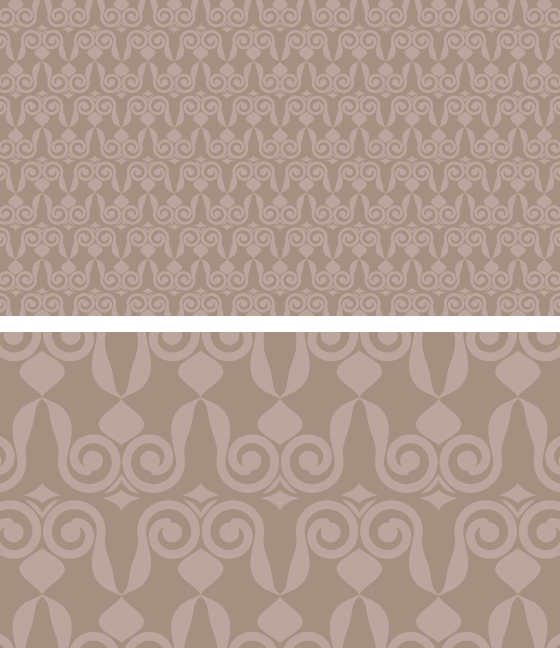
Top, the full canvas; bottom, a detail of the centre.
Write a Shadertoy shader that draws this pattern.

```glsl
// Two-tone damask of paired scrolls, leaves and drops in alternating mirrored rows
#define VIEW_HEIGHT 648.0   // design units over the canvas height
#define HALF_WIDTH 54.2     // half the horizontal repeat
#define ROW_HEIGHT 67.5     // half the vertical repeat
#define ROW_OFFSET -4.5
#define RING_CENTER vec2(22.0, 24.0)
#define RING_RADIUS 18.5
#define STROKE 3.0          // half width of the scroll line
#define DROP_TOP 35.0
#define DROP_WIDTH 15.5
#define GROUND vec3(0.645, 0.56, 0.505)
#define MOTIF vec3(0.73, 0.65, 0.62)

const float PI = 3.14159265;

// Distance to a segment whose half width runs from wa to wb
float taperedLine(vec2 p, vec2 a, vec2 b, float wa, float wb) {
    vec2 ab = b - a;
    float h = clamp(dot(p - a, ab) / dot(ab, ab), 0.0, 1.0);
    return length(p - a - ab * h) - mix(wa, wb, h);
}

// Ring that turns over the top and curls inward to its eye
vec2 scrollPoint(float t) {
    float angle = -2.45 * PI * t;
    float radius = mix(RING_RADIUS, 6.0, smoothstep(0.38, 1.08, t));
    return RING_CENTER + radius * vec2(cos(angle), sin(angle));
}

float scroll(vec2 p) {
    float d = length(p - RING_CENTER - vec2(-2.5, 0.5)) - 6.8;
    vec2 a = scrollPoint(0.0);
    for (int i = 1; i <= 40; i++) {
        vec2 b = scrollPoint(float(i) / 40.0);
        d = min(d, taperedLine(p, a, b, STROKE, STROKE));
        a = b;
    }
    return d;
}

// Curved leaf from the outside of the ring to the crossing
vec2 leafPoint(float t) {
    vec2 start = RING_CENTER + vec2(RING_RADIUS, 0.0);
    vec2 end = vec2(HALF_WIDTH, ROW_HEIGHT);
    vec2 bend = vec2(35.5, 56.0);
    return mix(mix(start, bend, t), mix(bend, end, t), t);
}

float leafWidth(float t) {
    float s = sin(PI * t);
    return mix(STROKE, 0.6, t) + 4.8 * s * s;
}

float leaf(vec2 p) {
    float d = 1e3;
    for (int i = 0; i < 16; i++) {
        float t = float(i) / 16.0, u = float(i + 1) / 16.0;
        d = min(d, taperedLine(p, leafPoint(t), leafPoint(u), leafWidth(t), leafWidth(u)));
    }
    return d;
}

// Pointed drop hanging between the two rings
float drop(vec2 p) {
    float s = clamp((p.y - DROP_TOP) / (ROW_HEIGHT - DROP_TOP), 0.0, 1.0);
    float w = DROP_WIDTH * pow(max(sin(PI * pow(s, 0.85)), 0.0), 1.5);
    return max(0.75 * (abs(p.x) - w), max(DROP_TOP - p.y, p.y - ROW_HEIGHT));
}

// Four-pointed star with hollow sides, taller on the outer side
float star(vec2 p) {
    p.y += 1.0;
    vec2 q = abs(p) / vec2(14.0, p.y < 0.0 ? 9.0 : 6.0);
    return 5.0 * (pow(q.x, 0.7) + pow(q.y, 0.7) - 1.0);
}

// Thin crescent in the notch above the rings
float crescent(vec2 p) {
    vec2 q = p - RING_CENTER;
    float along = (atan(-q.y, -q.x) - 0.72) / 0.42;
    return abs(length(q) - 24.2) - 1.6 * (1.0 - along * along);
}

void mainImage(out vec4 fragColor, in vec2 fragCoord) {
    float pixel = VIEW_HEIGHT / iResolution.y;
    vec2 p = (fragCoord - 0.5 * iResolution.xy) * pixel;

    // Mirror every other row and shift it by half a repeat
    float depth = -p.y + ROW_OFFSET;
    float cycle = mod(depth, 2.0 * ROW_HEIGHT);
    float shift = cycle < ROW_HEIGHT ? HALF_WIDTH : 0.0;
    vec2 cell;
    cell.x = abs(mod(p.x - shift + HALF_WIDTH, 2.0 * HALF_WIDTH) - HALF_WIDTH);
    cell.y = ROW_HEIGHT - abs(cycle - ROW_HEIGHT);
    cell.y = min(cell.y, 2.0 * ROW_HEIGHT - cycle);
    cell.y = min(cell.y, cycle);

    float d = min(scroll(cell), leaf(cell));
    d = min(d, min(drop(cell), crescent(cell)));
    // Stars reach across the row line, so the neighbour's star is drawn too
    d = min(d, min(star(cell), star(vec2(HALF_WIDTH - cell.x, -cell.y))));

    float ink = smoothstep(0.6 * pixel, -0.6 * pixel, d);
    fragColor = vec4(mix(GROUND, MOTIF, ink), 1.0);
}
```
